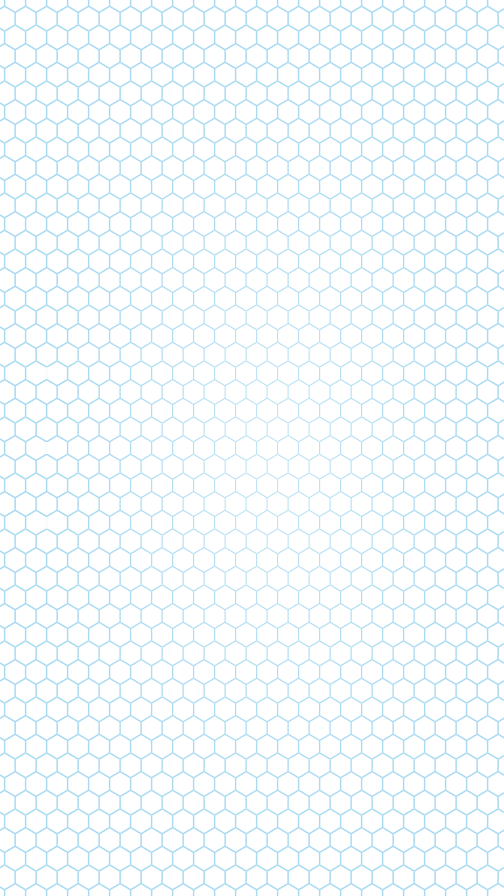
Give the GLSL for this pattern, as a Shadertoy shader.

```glsl
const float COLUMNS = 24.0;
const float ROWS = 48.0;              // even, so the staggered rows wrap
const float COLUMN_SHIFT = 0.72;      // in cell widths
const float ROW_PITCH = 0.8660254;    // row spacing for a cell one unit wide
const float LINE_WIDTH = 0.071;       // in cell widths
const float FADED_WIDTH = 0.046;
const float FADED_STRENGTH = 0.84;
const vec2 FADE_CENTER = vec2(0.54, 0.49);
const float WORN_EDGE_X = 1.5;        // column of vertical edges with gaps
const float WORN_ROW = 24.0;
const float WORN_REACH = 4.0;
const float WORN_STRENGTH = 0.12;
const vec3 PAPER = vec3(1.0);
const vec3 LINE_COLOR = vec3(0.66, 0.855, 0.945);
const float TAU = 6.2831853;

// Offset from the centre of the nearest pointy-topped hexagon.
vec2 hexOffset(vec2 p) {
    vec2 period = vec2(1.0, 2.0 * ROW_PITCH);
    vec2 a = p - period * floor(p / period + 0.5);
    vec2 b = p - period * (floor(p / period) + 0.5);
    return dot(a, a) < dot(b, b) ? a : b;
}

// Share of a pixel covered by a line at distance d.
float lineCoverage(float d, float width, float pixel) {
    float outer = clamp((d + 0.5 * width) / pixel + 0.5, 0.0, 1.0);
    float inner = clamp((d - 0.5 * width) / pixel + 0.5, 0.0, 1.0);
    return outer - inner;
}

// Lines thin out smoothly toward the fade centre and wrap at the borders.
float fadeAmount(vec2 uv) {
    vec2 wave = 0.5 + 0.5 * cos(TAU * (uv - FADE_CENTER));
    return wave.x * wave.y;
}

// Every fourth vertical edge on a short stretch of one column is rubbed out.
float edgeStrength(vec2 center, vec2 offset) {
    float row = floor(center.y / ROW_PITCH + 0.5);
    float edgeX = center.x + 0.5 * sign(offset.x);
    bool isVertical = abs(offset.x) > dot(abs(offset), vec2(0.5, ROW_PITCH));
    bool inColumn = abs(edgeX - WORN_EDGE_X) < 0.1;
    bool inRows = abs(row - WORN_ROW) < WORN_REACH + 0.5 && mod(row + 0.5, 4.0) < 1.0;
    return isVertical && inColumn && inRows ? WORN_STRENGTH : 1.0;
}

void mainImage(out vec4 fragColor, in vec2 fragCoord) {
    vec2 uv = fragCoord / iResolution.xy;
    vec2 p = uv * vec2(COLUMNS, ROWS * ROW_PITCH) - vec2(COLUMN_SHIFT, 0.0);
    float pixel = COLUMNS / iResolution.x;

    // Hexagon outline
    vec2 offset = hexOffset(p);
    vec2 q = abs(offset);
    float edgeDistance = 0.5 - max(q.x, dot(q, vec2(0.5, ROW_PITCH)));

    // Fading and wear
    float fade = fadeAmount(uv);
    float width = mix(LINE_WIDTH, FADED_WIDTH, fade);
    float ink = lineCoverage(edgeDistance, width, pixel);
    ink *= mix(1.0, FADED_STRENGTH, fade) * edgeStrength(p - offset, offset);

    fragColor = vec4(mix(PAPER, LINE_COLOR, ink), 1.0);
}
```
